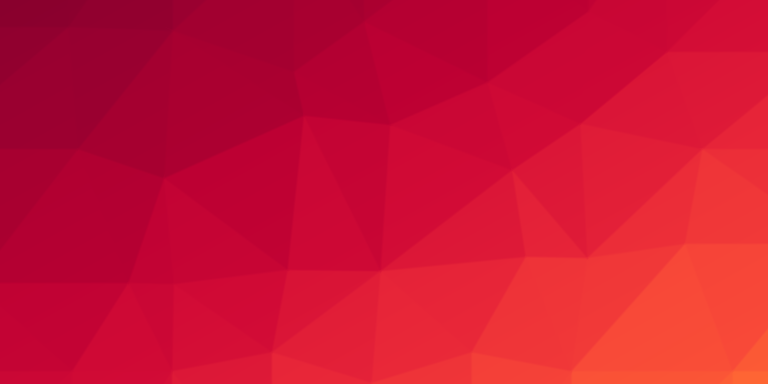
Reproduce this background procedurally as a WebGL 2 fragment shader.

```glsl
#version 300 es
precision highp float;
// Low-poly mesh of flat triangles, shaded from dark crimson (top left) to orange (bottom right).
uniform vec2 u_resolution;
out vec4 outColor;

const float PI = 3.14159265;
const vec2 CANVAS = vec2(2.0, 1.0);      // working size, depth measured from the top
const int LAST_COLUMN = 6;
const int LAST_ROW = 3;
const float COLUMN_START = 0.215;        // regular column lines, used to find nearby cells
const float COLUMN_STEP = 0.26;
const vec3 ROW_SPLITS = vec3(0.245, 0.53, 0.82);  // depths halfway between vertex rows
const float MARGIN = 0.4;                // reach of the ring of vertices outside the canvas
const float CORNER_FLARE = 0.16;         // stretch of the last vertex in the bottom row
const float SOFTNESS = 0.004;            // half width of the facet edges
const float FACET_SLOPE = 0.18;          // share of the gradient left inside a facet
const float FACET_JITTER = 0.025;        // random tone difference between facets
const vec2 TONE_AXIS = vec2(0.53, 0.47);

// Vertex rows: (base, step, bend, zigzag) and a wave of (height, phase, period)
const vec4 ACROSS[4] = vec4[](
  vec4(0.200, 0.263, 0.0, 0.0), vec4(0.203, 0.271, 0.0, 0.031),
  vec4(0.260, 0.255, 0.0, 0.034), vec4(0.188, 0.260, 0.0, 0.0));
const vec3 ACROSS_WAVE[4] = vec3[](
  vec3(0.044, 1.8, 2.7), vec3(0.031, 3.0, 6.0),
  vec3(0.057, 4.2, 4.8), vec3(0.0, 0.0, 1.0));
const vec4 DOWN[4] = vec4[](
  vec4(0.135, 0.0, -0.0065, 0.0), vec4(0.352, 0.0, 0.007, 0.0),
  vec4(0.747, -0.017, 0.0, -0.010), vec4(0.953, 0.0, 0.0, 0.0));
const vec3 DOWN_WAVE[4] = vec3[](
  vec3(0.086, 4.0, 2.3), vec3(0.086, 0.9, 3.0),
  vec3(0.0, 0.0, 1.0), vec3(0.044, 3.0, 2.5));

float hash(vec2 p) {
  vec3 q = fract(p.xyx * vec3(0.1031, 0.1030, 0.0973));
  q += dot(q, q.yzx + 33.33);
  return fract((q.x + q.y) * q.z);
}

// Colour ramp from the dark to the bright corner
float span(float from, float to, float tone) {
  return clamp((tone - from) / (to - from), 0.0, 1.0);
}

vec3 ramp(float tone) {
  vec3 color = mix(vec3(0.50, 0.00, 0.17), vec3(0.60, 0.00, 0.19), span(0.0, 0.15, tone));
  color = mix(color, vec3(0.67, 0.00, 0.19), span(0.15, 0.28, tone));
  color = mix(color, vec3(0.74, 0.00, 0.20), span(0.28, 0.38, tone));
  color = mix(color, vec3(0.82, 0.04, 0.21), span(0.38, 0.53, tone));
  color = mix(color, vec3(0.91, 0.15, 0.22), span(0.53, 0.68, tone));
  color = mix(color, vec3(0.97, 0.28, 0.22), span(0.68, 0.85, tone));
  return mix(color, vec3(1.00, 0.41, 0.20), span(0.85, 1.0, tone));
}

float rowCurve(vec4 shape, vec3 wave, float k) {
  float middle = k - 3.0;
  float zigzag = 1.0 - 2.0 * mod(k, 2.0);
  return shape.x + shape.y * k + shape.z * middle * middle + shape.w * zigzag
       + wave.x * cos(2.0 * PI * (k - wave.y) / wave.z);
}

// Mesh vertex; indices outside the grid are pushed beyond the canvas
vec2 vertex(int column, int row) {
  int c = clamp(column, 0, LAST_COLUMN);
  int r = clamp(row, 0, LAST_ROW);
  float k = float(c);
  vec2 v = vec2(rowCurve(ACROSS[r], ACROSS_WAVE[r], k), rowCurve(DOWN[r], DOWN_WAVE[r], k));
  if (c == LAST_COLUMN && r == LAST_ROW) v.x += CORNER_FLARE;
  return v + MARGIN * vec2(column - c, row - r);
}

float cross2(vec2 a, vec2 b) { return a.x * b.y - a.y * b.x; }

// Signed distance to the line through a and b
float edgeDistance(vec2 p, vec2 a, vec2 b) {
  return cross2(normalize(b - a), p - a);
}

// One facet: tone weighted by coverage, and the coverage
vec2 facet(vec2 p, vec2 a, vec2 b, vec2 c, vec2 id) {
  float side = sign(cross2(b - a, c - a));
  float inside = min(side * edgeDistance(p, a, b),
                 min(side * edgeDistance(p, b, c), side * edgeDistance(p, c, a)));
  float coverage = smoothstep(-SOFTNESS, SOFTNESS, inside);
  vec2 center = (clamp(a, vec2(0.0), CANVAS) + clamp(b, vec2(0.0), CANVAS)
               + clamp(c, vec2(0.0), CANVAS)) / 3.0;
  float tone = dot(mix(center, p, FACET_SLOPE) / CANVAS, TONE_AXIS);
  tone += FACET_JITTER * (hash(id) - 0.5);
  return vec2(tone, 1.0) * coverage;
}

void main() {
  vec2 uv = gl_FragCoord.xy / u_resolution;
  vec2 p = vec2(uv.x, 1.0 - uv.y) * CANVAS;
  // Only the four cells around the nearest mesh vertex can cover this point
  int nearColumn = clamp(int(floor((p.x - COLUMN_START) / COLUMN_STEP + 0.5)), 0, LAST_COLUMN);
  int nearRow = int(dot(step(ROW_SPLITS, vec3(p.y)), vec3(1.0)));
  vec2 sum = vec2(dot(p / CANVAS, TONE_AXIS), 1.0) * 0.001;
  for (int i = 0; i < 4; i++) {
    int column = nearColumn - 1 + i % 2;
    int row = nearRow - 1 + i / 2;
    vec2 a = vertex(column, row), b = vertex(column + 1, row);
    vec2 d = vertex(column, row + 1), c = vertex(column + 1, row + 1);
    vec2 id = vec2(column, row) + 7.0;
    // Split each cell along its shorter diagonal
    bool falling = distance(a, c) < distance(b, d);
    sum += facet(p, a, b, falling ? c : d, id);
    sum += facet(p, falling ? a : b, c, d, id + 20.0);
  }
  outColor = vec4(ramp(sum.x / sum.y), 1.0);
}
```
